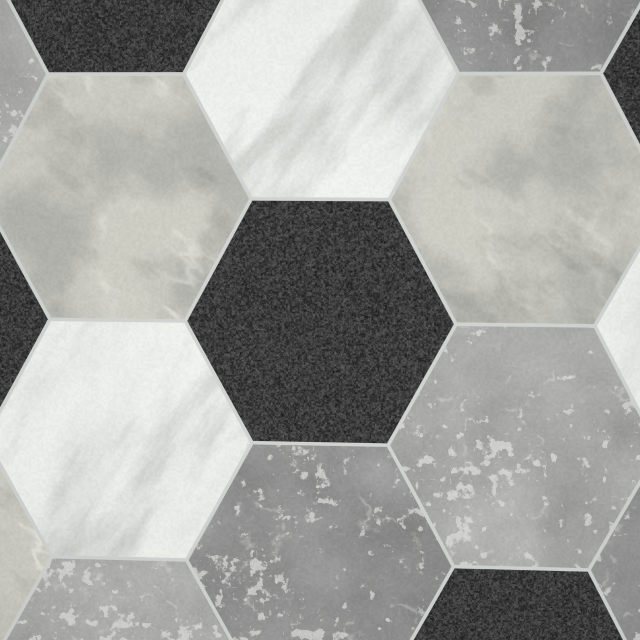
Write a WebGL 2 fragment shader that draws this pattern.

```glsl
#version 300 es
precision highp float;
// Floor of large flat-topped hexagon tiles in black, white marble and grey stone with pale grout.
uniform vec2 u_resolution;
out vec4 fragColor;

float hash(vec2 cell) {
    uvec2 k = uvec2(ivec2(cell)) * uvec2(1597334673u, 3812015801u);
    uint h = (k.x ^ k.y) * 1597334673u;
    h = (h ^ (h >> 15)) * 2246822519u;
    return float((h ^ (h >> 13)) >> 8) / 16777216.0;
}

float noise(vec2 p) {
    vec2 i = floor(p), f = fract(p);
    f = f * f * (3.0 - 2.0 * f);
    return mix(mix(hash(i), hash(i + vec2(1, 0)), f.x),
               mix(hash(i + vec2(0, 1)), hash(i + vec2(1, 1)), f.x), f.y);
}

float fbm(vec2 p) {
    float sum = 0.0, gain = 0.5;
    for (int i = 0; i < 5; i++) {
        sum += gain * noise(p);
        p = mat2(1.6, 1.2, -1.2, 1.6) * p + 7.3;
        gain *= 0.5;
    }
    return sum;
}

// Signed distance to a hexagon slightly taller than a regular one
float hexagon(vec2 p) {
    p = abs(p);
    return max(p.y - 0.1895, dot(p, vec2(0.8763, 0.4818)) - 0.1848);
}

// Thin bright crests where the noise crosses its middle value
float veins(vec2 p, float width) {
    return 1.0 - smoothstep(0.0, width, abs(fbm(p) - 0.48));
}

vec3 blackTile(vec2 p) {
    return vec3(0.235, 0.235, 0.238) + 0.16 * (noise(p * 330.0) - 0.5)
         + 0.09 * (hash(floor(p * 512.0)) - 0.5);
}

vec3 marbleTile(vec2 p) {
    vec2 along = mat2(0.57, -0.82, 0.82, 0.57) * p;
    float streak = smoothstep(0.48, 0.8, fbm(along * vec2(5, 19)));
    float cloud = smoothstep(0.4, 0.8, fbm(along * vec2(4, 9) + 31.0));
    return vec3(0.932, 0.94, 0.925) - vec3(0.12, 0.115, 0.12) * streak - 0.06 * cloud;
}

vec3 paleStone(vec2 p, float veining) {
    vec2 along = mat2(0.82, 0.57, -0.57, 0.82) * p;
    float cloud = fbm(p * 9.0);
    vec3 color = mix(vec3(0.70, 0.70, 0.68), vec3(0.80, 0.80, 0.765), smoothstep(0.25, 0.65, cloud));
    float patches = smoothstep(0.45, 0.65, fbm(p * 7.0 + 19.0));
    color += veining * 0.09 * veins(along * vec2(7, 15), 0.07) * patches;
    return color - 0.05 * smoothstep(0.56, 0.75, fbm(along * vec2(12, 24) + 53.0));
}

// Grey stone dusted with white flecks that gather in clumps
vec3 fleckedStone(vec2 p, vec3 base, float amount) {
    vec3 color = base + 0.17 * (fbm(p * 11.0) - 0.48);
    float clump = smoothstep(0.4, 0.68, fbm(p * 10.0 + 41.0));
    float fleck = smoothstep(0.67, 0.79, fbm(p * 75.0) + 0.14 * clump);
    float dust = smoothstep(0.84, 0.96, noise(p * 190.0 + 11.0)) * (0.25 + clump);
    float crack = veins(p * 9.0 + 23.0, 0.025) * smoothstep(0.5, 0.66, fbm(p * 45.0 + 5.0));
    return mix(color, vec3(0.85, 0.85, 0.84), clamp(amount * (fleck + 0.5 * dust + 0.5 * crack), 0.0, 0.8));
}

void main() {
    float side = min(u_resolution.x, u_resolution.y);
    vec2 view = (gl_FragCoord.xy - 0.5 * u_resolution) / side;

    // Slight lens and perspective skew
    vec2 p = vec2(view.x / (1.003 + 0.021 * view.x + 0.038 * view.y + 0.045 * view.x * view.y),
                  (view.y + 0.004 + 0.012 * view.x) / (1.009 + 0.035 * view.x + 0.0435 * view.y));

    // Two interleaved lattices cover the even and odd columns
    vec2 period = vec2(0.6354, 0.379);
    vec2 evenCell = floor(p / period + 0.5);
    vec2 oddCell = floor(p / period);
    float evenEdge = hexagon(p - evenCell * period);
    float oddEdge = hexagon(p - (oddCell + 0.5) * period);
    bool isEven = evenEdge < oddEdge;
    float edge = min(evenEdge, oddEdge);
    vec2 cell = isEven ? evenCell : oddCell;
    ivec2 tile = ivec2(2.0 * cell.x + (isEven ? 0.0 : 1.0), 1.0 - cell.y);

    // Finish by column, top to bottom: 0 black, 1 marble, 2 pale, 3 mid grey, 4 dark grey
    const int finish[20] = int[20](3, 0, 2, 1,  0, 2, 1, 3,  1, 0, 4, 2,  4, 2, 3, 0,  0, 1, 4, 2);
    int kind = finish[(tile.x + 22) % 5 * 4 + (tile.y + 20) % 4];
    vec2 q = p + vec2(tile) * vec2(3.7, 5.3) + 40.0;

    vec3 color;
    if (kind == 0) color = blackTile(q);
    else if (kind == 1) color = marbleTile(q);
    else if (kind == 2) color = paleStone(q, tile.x < 0 ? 1.0 : 0.35);
    else if (kind == 3) color = fleckedStone(q, vec3(0.665, 0.67, 0.66), 0.8);
    else color = fleckedStone(q, vec3(0.565, 0.57, 0.565), 0.75);

    // Embossed grain, then grout with a soft edge
    color += 0.035 * (noise(q * 290.0) - 0.5);
    float grout = smoothstep(-0.7, 0.7, (edge + 0.0028) * side);
    color = mix(color, vec3(0.81, 0.825, 0.815), grout);

    color *= 1.01 - 0.1 * dot(view, view);
    fragColor = vec4(color, 1.0);
}
```
